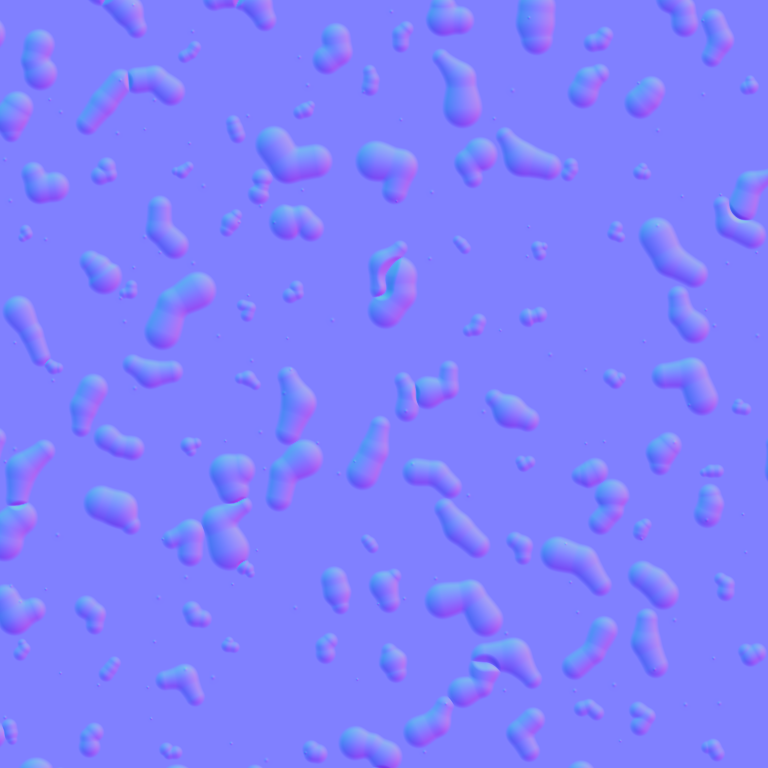
A Shadertoy shader for this texture map:

```glsl
// Tangent-space normal map of water drops scattered on a flat sheet.
// Each cell of a jittered grid holds one bent, tapered drop; touching drops
// pinch apart. The normal comes from finite differences of the height.

float hash(vec2 p) {
    return fract(sin(dot(p, vec2(127.1, 311.7))) * 43758.5453);
}

// Smooth version of max(x, 0) with a rounded knee of half width e
float softRamp(float x, float e) {
    float knee = clamp(x + e, 0.0, 2.0 * e);
    return knee * knee / (4.0 * e) + max(x - e, 0.0);
}

float smoothMax(float a, float b, float k) {
    float h = max(k - abs(a - b), 0.0) / k;
    return max(a, b) + h * h * k * 0.25;
}

// Parabolic dome over a tapered segment, positive inside
float lobe(vec2 p, vec2 a, vec2 b, float ra, float rb) {
    vec2 ab = b - a;
    float t = clamp(dot(p - a, ab) / dot(ab, ab), 0.0, 1.0);
    float r = mix(ra, rb, t * t * (3.0 - 2.0 * t));
    vec2 d = p - a - t * ab;
    return r - dot(d, d) / r;
}

// One drop: two lobes joined at a bent waist
float drop(vec2 p, vec2 cell) {
    float kind = hash(cell + 3.7);
    if (kind > 0.93) return -1.0;
    float large = step(kind, 0.48);
    float size = hash(cell + 11.3);
    float r = mix(mix(0.007, 0.012, size), mix(0.017, 0.024, size), large);
    float reach = r * mix(0.5, mix(1.1, 1.8, large), hash(cell + 17.9));
    float angle = 2.0 + 2.5 * (hash(cell + 23.1) - 0.5);
    vec2 along = vec2(cos(angle), sin(angle));
    vec2 across = vec2(-along.y, along.x);
    vec2 waist = across * r * 1.3 * (hash(cell + 29.5) - 0.5);
    vec2 head = along * reach + across * r * (hash(cell + 31.3) - 0.5);
    vec2 tail = -along * reach - waist * 0.6;
    float rWaist = r * mix(0.65, 1.0, hash(cell + 37.7));
    float rHead = r * mix(0.4, 1.1, hash(cell + 41.9));
    float rTail = r * mix(0.5, 1.1, hash(cell + 43.3));
    return smoothMax(lobe(p, head, waist, rHead, rWaist),
                     lobe(p, waist, tail, rWaist, rTail), 0.5 * r);
}

// Tallest drop minus the runner-up, so neighbours meet in a groove
float dropHeight(vec2 p) {
    const float grid = 11.0;
    vec2 home = floor(p * grid);
    float first = -1.0, second = -1.0;
    for (int y = -1; y <= 1; y++)
    for (int x = -1; x <= 1; x++) {
        vec2 cell = home + vec2(x, y);
        vec2 jitter = vec2(hash(cell), hash(cell + 57.1)) - 0.5;
        float v = drop(p - (cell + 0.5 + 0.72 * jitter) / grid, cell);
        second = max(second, min(first, v));
        first = max(first, v);
    }
    return softRamp(first - softRamp(second, 0.005), 0.006);
}

// Sparse tiny specks between the drops
float speckHeight(vec2 p) {
    const float grid = 22.0;
    vec2 cell = floor(p * grid);
    if (hash(cell + 71.3) > 0.25) return 0.0;
    vec2 jitter = vec2(hash(cell + 79.1), hash(cell + 83.7)) - 0.5;
    vec2 d = p - (cell + 0.5 + 0.8 * jitter) / grid;
    float r = mix(0.0012, 0.0022, hash(cell + 89.9));
    return 0.0016 * exp(-dot(d, d) / (r * r));
}

float height(vec2 p) {
    return 0.26 * dropHeight(p) + 0.3 * speckHeight(p);
}

void mainImage(out vec4 fragColor, in vec2 fragCoord) {
    vec2 p = fragCoord / iResolution.y;

    // Central differences give the slope
    vec2 e = vec2(0.001, 0.0);
    vec2 slope = vec2(height(p + e.xy) - height(p - e.xy),
                      height(p + e.yx) - height(p - e.yx)) / (2.0 * e.x);

    // Pack the unit normal into colour
    vec3 normal = normalize(vec3(-slope, 1.0));
    fragColor = vec4(0.5 + 0.5 * normal, 1.0);
}
```
